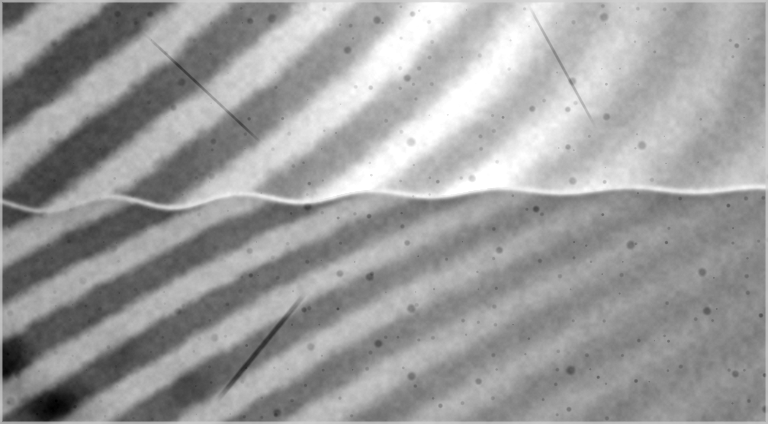
Write a Shadertoy shader that draws this texture.

```glsl
const float TAU = 6.2831853;

float hash(vec2 p) {
    vec3 q = fract(vec3(p.xyx) * 0.1031);
    q += dot(q, q.yzx + 33.33);
    return fract((q.x + q.y) * q.z);
}

float valueNoise(vec2 p) {
    vec2 cell = floor(p), f = fract(p);
    f = f * f * (3.0 - 2.0 * f);
    return mix(mix(hash(cell), hash(cell + vec2(1, 0)), f.x),
               mix(hash(cell + vec2(0, 1)), hash(cell + vec2(1, 1)), f.x), f.y);
}

float fbm(vec2 p) {
    float sum = 0.0, weight = 0.5;
    for (int i = 0; i < 4; i++) {
        sum += weight * valueNoise(p);
        p = p * 2.03 + 17.0;
        weight *= 0.5;
    }
    return sum;
}

float bell(float x, float center, float width) {
    float d = (x - center) / width;
    return exp(-d * d);
}

float blob(vec2 p, vec2 center, vec2 radius) {
    vec2 d = (p - center) / radius;
    return exp(-dot(d, d));
}

// Band phases: whole numbers fall on the bright ridges
float upperPhase(vec2 p) {
    float s = p.y / 0.438;
    float top = -0.568 + 2.9 * p.x + 0.518 * p.x * p.x;
    return mix(top, 1.198 + 3.35 * p.x, s) - 0.35 * s * (1.0 - s) * p.x;
}

float lowerPhase(vec2 p) {
    float t = (p.y - 0.474) / 0.498;
    float top = -0.679 + 2.794 * p.x + 0.297 * p.x * p.x;
    return mix(top, 2.16 + 3.655 * p.x, t) + 0.6 * t * (1.0 - t) * smoothstep(0.0, 0.9, p.x);
}

float ridge(float phase, float softness) {
    float wave = 0.5 + 0.5 * cos(TAU * phase);
    return mix(smoothstep(0.22, 0.88, wave), wave, softness);
}

float seamHeight(float x) {
    float swing = mix(0.016, 0.006, smoothstep(0.1, 1.5, x));
    return mix(0.484, 0.447, smoothstep(-0.1, 1.5, x)) - swing * cos((x - 0.26) * 20.5);
}

float scratch(vec2 p, vec2 a, vec2 b, float width) {
    vec2 along = b - a;
    float h = clamp(dot(p - a, along) / dot(along, along), 0.0, 1.0);
    float d = length(p - a - along * h);
    return smoothstep(width, width * 0.2, d) * smoothstep(0.0, 0.2, h) * smoothstep(1.0, 0.8, h);
}

// Scattered specks, at most one per grid cell
float specks(vec2 p, float density, float chance) {
    vec2 q = p * density, cell = floor(q);
    vec2 center = 0.3 + 0.4 * vec2(hash(cell + 3.1), hash(cell + 8.7));
    float radius = mix(0.06, 0.2, hash(cell + 21.0));
    float present = step(hash(cell + 40.0), chance);
    return present * smoothstep(radius, radius * 0.3, length(fract(q) - center));
}

void mainImage(out vec4 fragColor, in vec2 fragCoord) {
    // Height is one unit, y runs downward
    float aspect = iResolution.x / iResolution.y;
    vec2 p = vec2(fragCoord.x, iResolution.y - fragCoord.y) / iResolution.y;
    float pixel = 1.0 / iResolution.y;
    float wobble = 0.14 * (fbm(p * 22.0) - 0.47);
    float softness = smoothstep(0.3, 1.4, p.x);

    // Upper field
    float gap = 0.28 + 0.42 * smoothstep(0.1, 1.15, p.x) - 0.12 * smoothstep(1.3, 1.82, p.x);
    float crest = 0.70 + 0.32 * bell(p.x, 1.05, 0.45);
    float upper = mix(gap, crest, ridge(upperPhase(p) + wobble, softness));

    // Lower field with dark patches in its left corner
    gap = 0.31 + 0.21 * smoothstep(0.0, 1.2, p.x);
    crest = 0.66 + 0.08 * bell(p.x, 0.75, 0.4) - 0.09 * smoothstep(1.1, 1.82, p.x);
    float lower = mix(gap, crest, ridge(lowerPhase(p) + wobble, softness));
    lower -= 0.26 * blob(p, vec2(0.01, 0.86), vec2(0.06, 0.07));
    lower -= 0.28 * blob(p, vec2(0.13, 0.96), vec2(0.08, 0.05));
    lower -= 0.12 * blob(p, vec2(0.45, 0.91), vec2(0.06, 0.05));
    lower -= 0.08 * blob(p, vec2(0.29, 0.83), vec2(0.05, 0.04));

    // Bright seam with a glow above and a shadow below
    float d = p.y - seamHeight(p.x);
    upper += 0.10 * exp(-abs(d) / 0.03) * smoothstep(0.2, 0.9, p.x);
    lower -= 0.10 * exp(-abs(d) / 0.035);
    float tone = mix(upper, lower, smoothstep(-0.003, 0.005, d));
    float seamTone = mix(0.68, 0.94, smoothstep(0.0, 0.7, p.x));
    tone = mix(tone, max(tone, seamTone), 0.92 * bell(d, 0.0, 0.0075));

    // Grain, specks and scratches
    tone += 0.13 * (fbm(p * 65.0) - 0.47) + 0.06 * (fbm(p * 9.0) - 0.47);
    float wear = mix(0.08, 0.17, smoothstep(0.3, 1.0, p.x));
    tone -= wear * (specks(p, 13.0, 0.28) + 0.6 * specks(p + 5.0, 27.0, 0.25));
    tone -= 0.16 * scratch(p, vec2(0.33, 0.07), vec2(0.63, 0.35), 0.005);
    tone -= 0.16 * scratch(p, vec2(1.24, 0.0), vec2(1.41, 0.31), 0.005);
    tone -= 0.22 * scratch(p, vec2(0.73, 0.68), vec2(0.50, 0.96), 0.009);

    // Thin pale frame
    float edge = min(min(p.x, aspect - p.x), min(p.y, 1.0 - p.y));
    tone = mix(tone, 0.82, 0.7 * smoothstep(0.006 + pixel, 0.003, edge));
    fragColor = vec4(vec3(clamp(tone, 0.0, 1.0)), 1.0);
}
```
